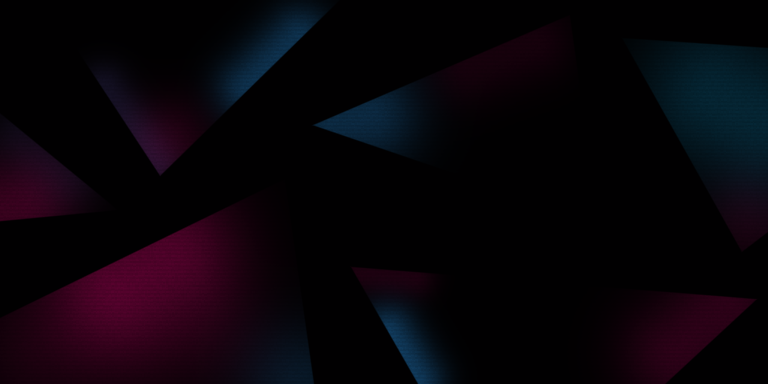
Write a WebGL 1 fragment shader that draws this background.

```glsl
precision highp float;
// Six dark triangular shards on black, lit from inside by magenta and blue glows.
// Each shard is a triangle distance mask times soft glows around short segments;
// a faint line weave and hashed grain roughen the light.

uniform vec2 u_resolution;

#define BACKDROP vec3(0.003, 0.0, 0.003)
#define MAGENTA  vec3(0.30, 0.008, 0.155)
#define BLUE     vec3(0.06, 0.23, 0.36)
#define TEAL     vec3(0.015, 0.14, 0.19)
#define VIOLET   vec3(0.09, 0.08, 0.17)
#define WEAVE_ROWS 96.0
#define WEAVE_DEPTH 0.05
#define GRAIN_CELLS 256.0
#define GRAIN_DEPTH 0.10

float hash(vec2 cell) {
  vec3 q = fract(vec3(cell.xyx) * 0.1031);
  q += dot(q, q.yzx + 33.33);
  return fract((q.x + q.y) * q.z);
}

float cross2(vec2 a, vec2 b) {
  return a.x * b.y - a.y * b.x;
}

// Signed distance to the line a-b, positive on its left
float lineSide(vec2 p, vec2 a, vec2 b) {
  return cross2(normalize(b - a), p - a);
}

// Smooth-edged triangle coverage, for either winding
float shard(vec2 p, vec2 a, vec2 b, vec2 c) {
  float winding = sign(cross2(b - a, c - a));
  float inside = min(winding * lineSide(p, a, b),
                 min(winding * lineSide(p, b, c), winding * lineSide(p, c, a)));
  float blur = 1.0 / u_resolution.y;
  return smoothstep(-blur, blur, inside);
}

// Gaussian glow around the segment a-b
float glow(vec2 p, vec2 a, vec2 b, float radius) {
  vec2 ab = b - a;
  vec2 away = p - a - ab * clamp(dot(p - a, ab) / dot(ab, ab), 0.0, 1.0);
  return exp(-dot(away, away) / (radius * radius));
}

// Round Gaussian glow
float glow(vec2 p, vec2 center, float radius) {
  vec2 away = p - center;
  return exp(-dot(away, away) / (radius * radius));
}

void main() {
  // The canvas spans 2 by 1 units
  vec2 p = gl_FragCoord.xy / u_resolution * vec2(2.0, 1.0);
  vec3 light = vec3(0.0);
  vec3 tint;

  // Upper left, pointing down
  tint = BLUE * 0.8 * glow(p, vec2(0.65, 0.77), vec2(0.78, 0.90), 0.085)
       + VIOLET * 0.75 * glow(p, vec2(0.27, 0.77), vec2(0.40, 0.57), 0.065)
       + MAGENTA * 0.45 * glow(p, vec2(0.44, 0.63), 0.11);
  light += tint * shard(p, vec2(0.085, 1.046), vec2(0.417, 0.542), vec2(0.932, 1.046));

  // Left border, pointing right
  tint = MAGENTA * 0.7 * glow(p, vec2(-0.02, 0.45), vec2(0.06, 0.46), 0.13)
       + VIOLET * 0.45 * glow(p, vec2(0.06, 0.65), vec2(0.18, 0.55), 0.09);
  light += tint * shard(p, vec2(-0.052, 0.748), vec2(0.307, 0.453), vec2(-0.052, 0.419));

  // Large lower left
  tint = MAGENTA * 0.9 * glow(p, vec2(0.30, 0.27), vec2(0.44, 0.35), 0.18)
       + MAGENTA * 0.3 * glow(p, vec2(0.10, 0.08), vec2(0.50, 0.14), 0.18)
       + BLUE * 0.4 * glow(p, vec2(0.78, 0.0), 0.15);
  light += tint * shard(p, vec2(0.742, 0.534), vec2(-0.5, -0.072), vec2(0.832, -0.1));

  // Center, pointing left
  tint = BLUE * 0.68 * glow(p, vec2(0.86, 0.68), vec2(0.96, 0.70), 0.13)
       + MAGENTA * 0.27 * glow(p, vec2(1.22, 0.83), vec2(1.39, 0.89), 0.10);
  light += tint * shard(p, vec2(0.815, 0.674), vec2(1.484, 0.961), vec2(1.56, 0.42));

  // Right border, pointing down
  tint = TEAL * glow(p, vec2(1.86, 0.75), vec2(1.98, 0.69), 0.19)
       + MAGENTA * 0.3 * glow(p, vec2(1.95, 0.42), 0.12);
  light += tint * shard(p, vec2(1.62, 0.901), vec2(1.932, 0.344), vec2(2.578, 0.836));

  // Lower right, lit at both ends
  tint = BLUE * 0.95 * glow(p, vec2(1.01, 0.13), vec2(1.08, 0.01), 0.075)
       + MAGENTA * 0.35 * glow(p, vec2(0.94, 0.29), vec2(1.08, 0.28), 0.055)
       + MAGENTA * 0.55 * glow(p, vec2(1.76, 0.08), vec2(1.89, 0.20), 0.14);
  light += tint * shard(p, vec2(0.914, 0.305), vec2(1.971, 0.221), vec2(1.312, -0.389));

  // Fine surface texture
  float weave = 1.0 + WEAVE_DEPTH * cos(6.2832 * WEAVE_ROWS * p.y);
  float grain = 1.0 + GRAIN_DEPTH * (hash(floor(p * GRAIN_CELLS)) - 0.5);
  gl_FragColor = vec4(BACKDROP + light * weave * grain, 1.0);
}
```
